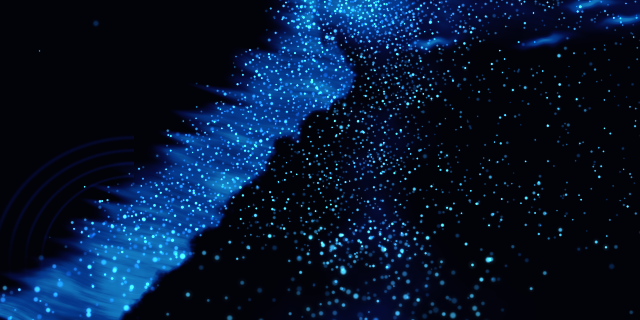
A Shadertoy shader for this background:

```glsl
// Glowing blue plankton: a streaked diagonal surf band and drifting sparks on a black shore.
#define DOT_CELL 0.016
#define DOT_LAYERS 7
#define DOT_GAIN 0.95
#define GLOW_GAIN 1.0
#define STREAK_TILT 0.24

const vec3 NIGHT = vec3(0.008, 0.008, 0.035);
const vec3 NAVY = vec3(0.02, 0.05, 0.25);
const vec3 BLUE = vec3(0.02, 0.22, 0.55);
const vec3 AZURE = vec3(0.07, 0.46, 0.74);
const vec3 CYAN = vec3(0.20, 0.78, 0.93);

float hash(vec2 p) {
    vec3 q = fract(p.xyx * 0.1031);
    q += dot(q, q.yzx + 33.33);
    return fract((q.x + q.y) * q.z);
}

float noise(vec2 p) {
    vec2 i = floor(p), f = fract(p);
    f = f * f * (3.0 - 2.0 * f);
    return mix(mix(hash(i), hash(i + vec2(1, 0)), f.x),
               mix(hash(i + vec2(0, 1)), hash(i + vec2(1, 1)), f.x), f.y);
}

float fbm(vec2 p) {
    float sum = 0.0, amp = 0.5;
    for (int i = 0; i < 4; i++) {
        sum += amp * noise(p);
        p = p * 2.03 + 17.0;
        amp *= 0.5;
    }
    return sum;
}

float bell(float x, float width) { return exp(-x * x / (width * width)); }

mat2 rotation(float a) { return mat2(cos(a), -sin(a), sin(a), cos(a)); }

// Diagonal surf band: wispy on the left, crisp and ragged on the right
float surfBand(vec2 p) {
    float left = -0.1 + p.y + 0.06 * sin(3.14 * p.y);
    float right = 0.39 + 0.88 * min(p.y, 0.74) - 0.2 * max(p.y - 0.74, 0.0)
                + 0.07 * bell(p.y - 0.73, 0.08);
    float wisp = noise(rotation(-STREAK_TILT) * p * vec2(5.0, 42.0)) - 0.5;
    float ragged = fbm(p * 16.0) - 0.47;
    return smoothstep(-0.05, 0.13, p.x - left + 0.16 * wisp)
         * (1.0 - smoothstep(-0.025, 0.03, p.x - right + 0.13 * ragged));
}

// Column of sparks to the right of the surf, spreading at both ends
float sparkColumn(vec2 p) {
    float center = 1.17 + 0.1 * bell(p.y - 0.77, 0.14) + 0.05 * bell(p.y - 0.06, 0.1);
    float width = 0.12 + 0.17 * bell(p.y, 0.15) + 0.06 * smoothstep(0.7, 1.0, p.y);
    return bell(p.x - center + 0.12 * (noise(p * 9.0) - 0.5), width);
}

float farShore(vec2 p) {
    return smoothstep(0.82, 0.98, p.y) * smoothstep(0.8, 0.95, p.x)
         * mix(1.0, 0.45, smoothstep(1.25, 1.65, p.x));
}

// Chance that a spark lies at p
float sparkDensity(vec2 p) {
    float clump = smoothstep(0.25, 0.7, fbm(p * 8.0));
    float open = smoothstep(0.35, 0.6, p.x - 0.62 * p.y);
    float scatter = open * (0.04 + 0.16 * clump * (1.0 - 0.5 * smoothstep(1.3, 2.0, p.x)));
    scatter += 0.16 * open * bell(p.x - 0.95, 0.25) * bell(p.y - 0.35, 0.25);
    return scatter + 0.5 * surfBand(p) + sparkColumn(p) * (0.25 + 0.5 * clump)
         + 0.45 * farShore(p);
}

// Small sharp sparks far off, large soft discs close by
vec3 sparks(vec2 p) {
    vec3 sum = vec3(0.0);
    float pixel = 0.6 / iResolution.y;
    for (int i = 0; i < DOT_LAYERS; i++) {
        float n = float(i), cell = DOT_CELL * pow(1.22, n);
        mat2 turn = rotation(0.4 + 1.7 * n);
        vec2 id = floor(turn * p / cell), seed = id + 71.0 * n + 300.0;
        vec2 jitter = vec2(hash(seed + 3.1), hash(seed + 8.7));
        vec2 center = (id + 0.3 + 0.4 * jitter) * cell * turn;
        float ideal = mix(0.052, 0.017, smoothstep(0.0, 0.42, center.y));
        float focus = bell(log(cell / ideal), 0.38);
        float lit = step(hash(seed), sparkDensity(center) * focus);
        float size = hash(seed + 15.3), power = hash(seed + 29.9);
        float radius = cell * mix(0.1, 0.23, size), d = length(p - center);
        float disc = 1.0 - smoothstep(radius * 0.35, radius + pixel, d);
        float halo = 0.15 * (1.0 - smoothstep(0.0, cell * 0.42, d));
        float gain = mix(0.3, 1.15, power * power) * mix(0.7, 1.0, smoothstep(0.0, 0.35, p.y));
        vec3 tint = mix(vec3(0.06, 0.42, 0.85), vec3(0.3, 0.85, 1.0), power);
        sum += tint * lit * gain * (disc + halo);
    }
    return sum * DOT_GAIN;
}

// Bright wavelets on the far water and faint arcs in the dark at left
float accents(vec2 p) {
    vec2 wavelets[4] = vec2[4](vec2(1.35, 0.865), vec2(1.70, 0.87), vec2(1.95, 0.935), vec2(1.84, 0.985));
    float sum = 0.0;
    for (int i = 0; i < 4; i++) {
        vec2 d = p - wavelets[i];
        d.y += 0.02 * (noise(p * 30.0) - 0.5) - 0.15 * d.x;
        sum += 0.65 * bell(d.x, 0.065) * bell(d.y, 0.014);
        float n = float(i);
        vec2 arc = (p - vec2(0.42, 0.18)) / vec2(0.29 + 0.05 * n, 0.27 + 0.04 * n);
        sum += 0.16 * bell(length(arc) - 1.0, 0.018) * step(arc.x, 0.0) * smoothstep(-0.3, 0.5, arc.y);
    }
    return sum;
}

vec3 glowRamp(float g) {
    vec3 c = mix(NIGHT, NAVY, smoothstep(0.0, 0.28, g));
    c = mix(c, BLUE, smoothstep(0.22, 0.55, g));
    c = mix(c, AZURE, smoothstep(0.52, 0.8, g));
    return mix(c, CYAN, smoothstep(0.78, 1.1, g));
}

void mainImage(out vec4 fragColor, in vec2 fragCoord) {
    vec2 p = fragCoord / iResolution.y;
    p.x += 1.0 - 0.5 * iResolution.x / iResolution.y;
    vec2 flow = rotation(-STREAK_TILT) * (p + 0.03 * noise(p * 6.0));
    float streak = fbm(flow * vec2(5.0, 45.0)), cloud = fbm(p * 7.0 + 4.0);
    // Water glow
    float foam = 0.3 * bell(p.x - 0.4, 0.14) * bell(p.y - 0.1, 0.14)
               + 0.25 * bell(p.x - 0.7, 0.07) * bell(p.y - 0.4, 0.035);
    float glow = surfBand(p) * (0.08 + 0.55 * streak + 0.4 * cloud + foam);
    glow += farShore(p) * (0.6 * cloud + 0.25 * streak) * (1.0 - 0.6 * surfBand(p));
    glow += sparkColumn(p) * 0.3 * cloud + accents(p);
    fragColor = vec4(min(glowRamp(glow * GLOW_GAIN) + sparks(p), 1.0), 1.0);
}
```
